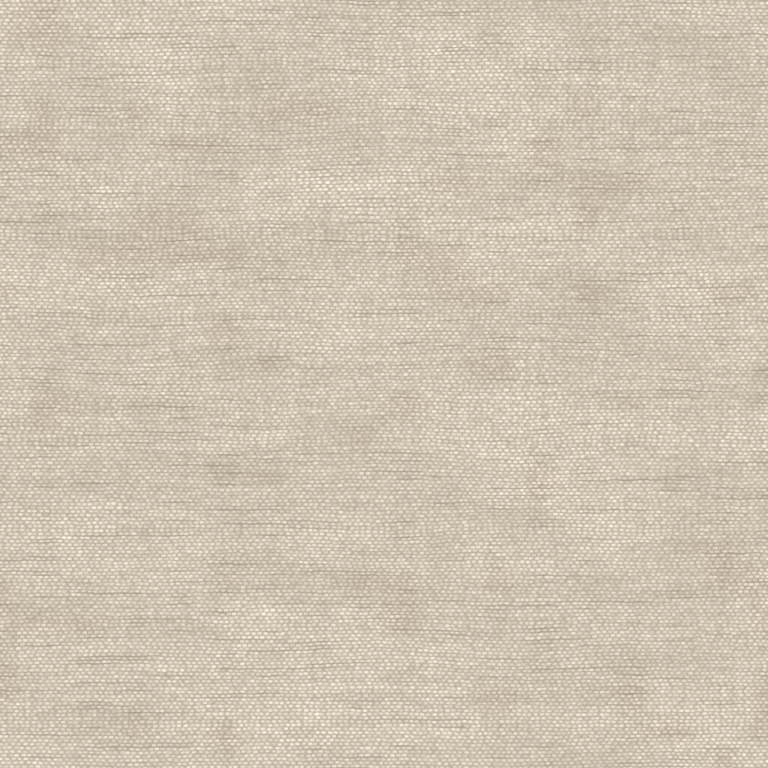
This texture is drawn by a WebGL 1 fragment shader. Its source:

```glsl
precision highp float;
// Undyed linen in plain weave: pale oval weft floats in staggered rows,
// slightly uneven in size and place, with a few thin dark gaps between rows,
// fibre flecks and faint cloudy stains. A 3 by 3 grid of samples smooths it.
uniform vec2 u_resolution;

#define WEAVE_COUNT vec2(128.0, 208.0)
#define MEAN_COLOR vec3(0.817, 0.776, 0.707)
#define STAIN_SHADE vec3(0.022, 0.030, 0.034)
#define GRAIN_CONTRAST 0.137
#define GRAIN_MEAN 0.40
#define YARN_CONTRAST 0.040
#define FIBRE_CONTRAST 0.052
#define GAP_DEPTH 0.070
#define CLOUD_CONTRAST 0.075
#define BROAD_BEND 0.006
#define FINE_BEND vec2(0.0030, 0.0014)

float hash(vec2 p) {
  vec3 q = fract(vec3(p.xyx) * 0.1031);
  q += dot(q, q.yzx + 33.33);
  return fract((q.x + q.y) * q.z);
}

float noise(vec2 p) {
  vec2 cell = floor(p);
  vec2 f = fract(p);
  f = f * f * (3.0 - 2.0 * f);
  float low = mix(hash(cell), hash(cell + vec2(1.0, 0.0)), f.x);
  float high = mix(hash(cell + vec2(0.0, 1.0)), hash(cell + 1.0), f.x);
  return mix(low, high, f.y);
}

float fbm(vec2 p) {
  float sum = 0.0;
  float weight = 0.5;
  for (int i = 0; i < 4; i++) {
    sum += weight * noise(p);
    p = p * 2.03 + 17.3;
    weight *= 0.55;
  }
  return sum;
}

vec2 noisePair(vec2 p) {
  return vec2(noise(p + 40.0), noise(p + 87.0)) - 0.5;
}

vec3 linen(vec2 p) {
  // Threads wander broadly and also squeeze each other locally
  vec2 bend = BROAD_BEND * noisePair(p * vec2(6.0, 13.0));
  bend += FINE_BEND * noisePair(p * vec2(55.0, 75.0));
  vec2 weave = (p + bend) * WEAVE_COUNT + 10.0;
  float row = floor(weave.y);
  weave.x += 0.5 * mod(row, 2.0) + 0.3 * (hash(vec2(row, 7.0)) - 0.5);

  // Rounded float of weft, each with its own place, size and brightness
  vec2 id = floor(weave);
  vec2 f = fract(weave) - 0.5;
  vec2 shift = vec2(hash(id + 11.0), hash(id + 29.0)) - 0.5;
  vec2 bump = cos(3.14159 * clamp(f + shift * vec2(0.22, 0.14), -0.5, 0.5));
  float edge = mix(0.75, 1.1, hash(id + 53.0));
  float grain = smoothstep(0.02, edge, bump.x * bump.y);
  grain *= 0.68 + 0.64 * hash(id + 3.0);

  // Yarn tone drifts along each row and along each column
  float yarn = noise(vec2(weave.x * 0.13, row)) - 0.5;
  float warp = noise(vec2(floor(weave.x * 2.0), p.y * 22.0 + 50.0)) - 0.5;
  float fibre = noise(p * vec2(210.0, 390.0) + 9.0) - 0.5;

  // Sparse hairline shadows follow the seams between rows
  float seam = floor(weave.y + 0.5);
  float line = 1.0 - smoothstep(0.08, 0.42, abs(weave.y - seam));
  line *= smoothstep(0.70, 1.0, noise(vec2(p.x * 17.0, seam + 300.0)));

  // Soft clouds, stretched along the weft, also vary the weave contrast
  float cloud = fbm(p * vec2(9.0, 16.0) + 5.0) - 0.5;
  float stain = smoothstep(0.66, 0.95, noise(p * vec2(17.0, 21.0) + 120.0));

  float tone = GRAIN_CONTRAST * (1.0 + 0.6 * cloud) * (grain - GRAIN_MEAN);
  tone += YARN_CONTRAST * (yarn + 0.6 * warp) + FIBRE_CONTRAST * fibre;
  tone += CLOUD_CONTRAST * cloud - GAP_DEPTH * line;
  return MEAN_COLOR + tone - STAIN_SHADE * stain;
}

void main() {
  float side = min(u_resolution.x, u_resolution.y);
  vec3 color = vec3(0.0);
  for (int j = -1; j <= 1; j++) {
    for (int i = -1; i <= 1; i++) {
      vec2 offset = vec2(float(i), float(j)) * 0.3;
      color += linen((gl_FragCoord.xy + offset) / side);
    }
  }
  gl_FragColor = vec4(color / 9.0, 1.0);
}
```
